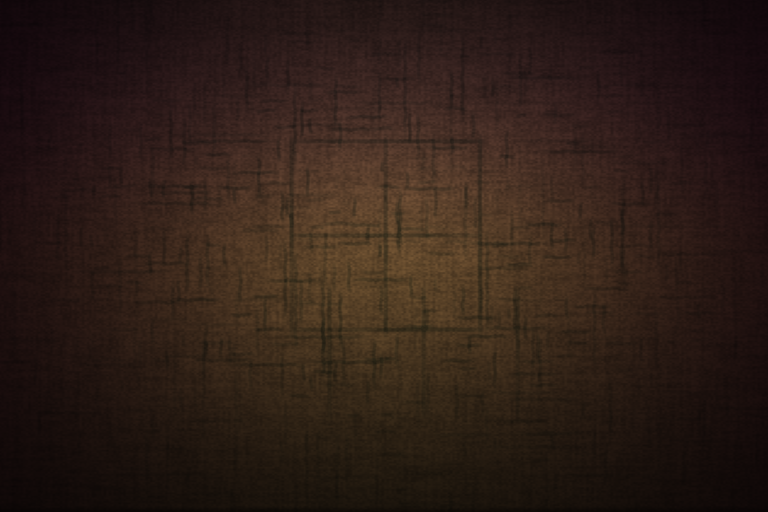
A Shadertoy shader for this background:

```glsl
// Dark brown woven cloth with crossed threads, lit by a soft glow in the middle.

float hash(vec2 p) {
    vec3 q = fract(vec3(p.xyx) * 0.1031);
    q += dot(q, q.yzx + 33.33);
    return fract((q.x + q.y) * q.z);
}

float valueNoise(vec2 p) {
    vec2 cell = floor(p), f = fract(p);
    f = f * f * (3.0 - 2.0 * f);
    float low = mix(hash(cell), hash(cell + vec2(1, 0)), f.x);
    float high = mix(hash(cell + vec2(0, 1)), hash(cell + vec2(1, 1)), f.x);
    return mix(low, high, f.y);
}

// One soft dash per cell, running along x, with random place, length and strength.
float dashes(vec2 p, vec2 size, float seed) {
    vec2 grid = p / size + 40.0;
    grid.x += 7.0 * hash(vec2(floor(grid.y), seed));
    vec2 cell = floor(grid) + seed;
    vec2 f = fract(grid);
    float halfLength = mix(0.12, 0.4, hash(cell + 11.0));
    float middle = mix(halfLength, 1.0 - halfLength, hash(cell + 23.0));
    float along = 1.0 - smoothstep(halfLength * 0.5, halfLength, abs(f.x - middle));
    float offset = (f.y - mix(0.25, 0.75, hash(cell + 37.0))) * size.y;
    offset += 0.001 * sin(p.x * 140.0 + seed);
    float across = 1.0 - smoothstep(0.001, 0.0055, abs(offset));
    return along * across * smoothstep(0.4, 1.0, hash(cell + 51.0));
}

// Broken straight thread along x, centred on the given point.
float thread(vec2 p, vec2 middle, float halfLength) {
    vec2 d = abs(p - middle);
    float worn = 0.45 + 0.55 * valueNoise(vec2(p.x * 28.0, middle.y * 90.0) + 60.0);
    return worn * (1.0 - smoothstep(0.0015, 0.0065, d.y))
                * (1.0 - smoothstep(halfLength * 0.8, halfLength, d.x));
}

void mainImage(out vec4 fragColor, in vec2 fragCoord) {
    vec2 uv = fragCoord / iResolution.xy;
    vec2 fromGlow = uv - vec2(0.505, 0.54);
    vec2 p = fromGlow * vec2(iResolution.x / iResolution.y, 1.0);
    float radius = length(fromGlow);

    // Glow, with a warm lower half, purplish top and redder sides
    float light = 0.035 + 0.36 * exp(-pow(radius / 0.4, 1.7));
    float top = smoothstep(-0.1, 0.4, fromGlow.y);
    float side = fromGlow.x * fromGlow.x;
    vec3 color = light * vec3(1.0, 0.74 - 0.9 * side - 0.11 * top,
                              0.44 + 0.2 * side + 0.14 * top);

    // Scattered dashes in both directions, from short to long
    float weave = 0.0;
    for (int i = 0; i < 4; i++) {
        float k = float(i);
        vec2 size = vec2(0.1 + 0.07 * k, 0.028 + 0.009 * k);
        weave += 0.55 * dashes(p, size, 5.0 + 13.0 * k);
        weave += 0.55 * dashes(p.yx, size, 90.0 + 17.0 * k);
    }

    // Main square lattice, and shorter threads hanging between its columns
    for (int i = -1; i <= 1; i++) {
        float k = float(i) * 0.184;
        weave += 0.8 * thread(p, vec2(0.0, k), 0.2);
        weave += 0.8 * thread(p.yx, vec2(0.0, k - 0.004), 0.21);
        weave += 0.7 * thread(p.yx, vec2(-0.23, k + 0.07), 0.14);
    }
    weave = min(weave, 1.0) * mix(1.0, 0.45, smoothstep(0.2, 0.5, radius));
    color *= mix(vec3(1.0), vec3(0.56, 0.65, 0.66), weave);

    // Cloth fibres and fine grain
    float fibres = valueNoise(p * vec2(18.0, 190.0) + 300.0)
                 + valueNoise(p * vec2(190.0, 14.0) + 500.0) - 1.0;
    float grain = valueNoise(p * vec2(210.0, 300.0) + 700.0) - 0.5;
    float mottling = valueNoise(p * 24.0 + 90.0) - 0.5;
    color *= 1.0 + 0.13 * fibres + 0.26 * grain + 0.09 * mottling;

    // Thin shade along the lower border
    color *= mix(0.6, 1.0, smoothstep(0.0, 0.012, uv.y));
    fragColor = vec4(color, 1.0);
}
```
